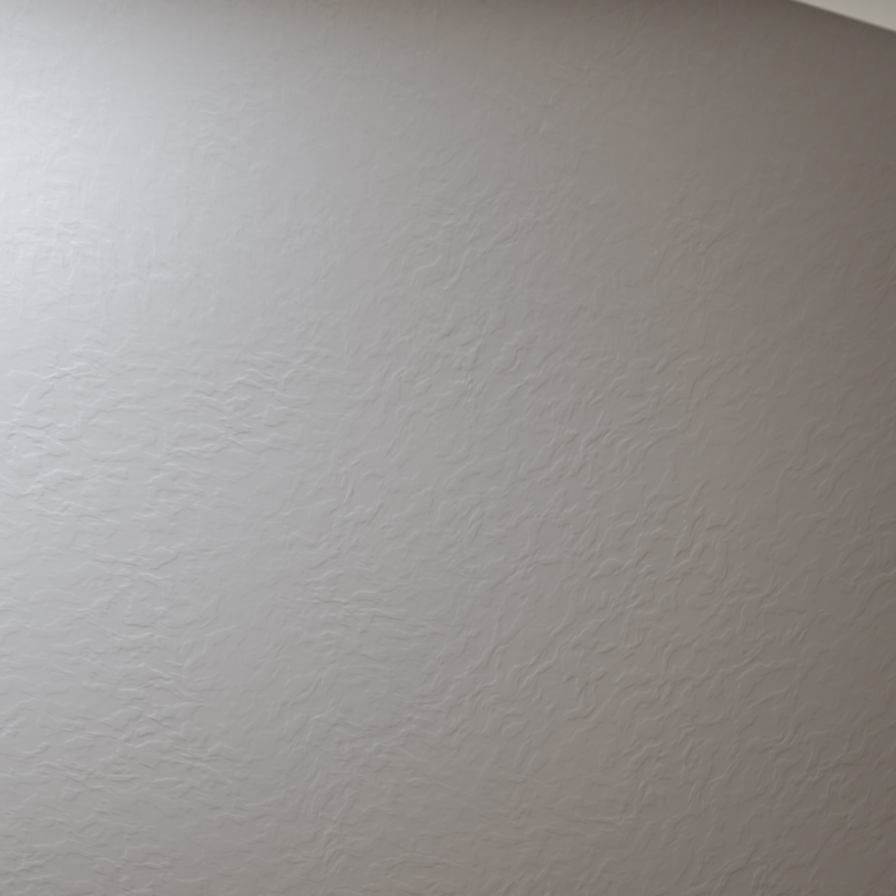
This texture is drawn by a Shadertoy shader. Its source:

```glsl
#define RELIEF_GAIN 0.068
#define RELIEF_STEP 0.0027
#define STREAK_SCALE 58.0
#define GRAIN_SCALE 120.0
#define LIGHT_DIR vec2(-0.5, 0.86)
#define SHADOW_TINT vec3(0.032, 0.0, -0.025)
#define GLOW_TINT vec3(-0.010, 0.0, 0.020)
#define CEILING_COLOR vec3(0.66, 0.64, 0.61)

vec2 gradientAt(ivec2 cell) {
    uint h = uint(cell.x) * 1597334673u ^ uint(cell.y) * 3812015801u;
    h = (h ^ (h >> 15)) * 2246822519u;
    h = (h ^ (h >> 13)) * 3266489917u;
    h ^= h >> 16;
    float angle = float(h & 65535u) / 65536.0 * 6.28318;
    return vec2(cos(angle), sin(angle));
}

float noise(vec2 p) {
    vec2 i = floor(p), f = p - i;
    vec2 u = f * f * f * (f * (f * 6.0 - 15.0) + 10.0);
    ivec2 c = ivec2(i);
    float a = dot(gradientAt(c), f);
    float b = dot(gradientAt(c + ivec2(1, 0)), f - vec2(1, 0));
    float d = dot(gradientAt(c + ivec2(0, 1)), f - vec2(0, 1));
    float e = dot(gradientAt(c + ivec2(1, 1)), f - vec2(1, 1));
    return mix(mix(a, b, u.x), mix(d, e, u.x), u.y);
}

float fbm(vec2 p) {
    float sum = 0.0, amp = 1.0;
    for (int i = 0; i < 3; i++) {
        sum += amp * noise(p);
        p = mat2(1.6, 1.2, -1.2, 1.6) * p + 17.3;
        amp *= 0.5;
    }
    return sum;
}

// Trowelled plaster: flat patches with ragged edges drawn out along one angle
float streaks(vec2 p, float angle) {
    float c = cos(angle), s = sin(angle);
    vec2 q = vec2(c * p.x + s * p.y, c * p.y - s * p.x);
    q *= STREAK_SCALE * vec2(0.55, 1.0);
    float n = fbm(q + 40.0 * angle);
    return smoothstep(-0.12, 0.24, n) * 0.6 + 0.5 * n;
}

float plasterHeight(vec2 p) {
    vec2 warp = vec2(noise(p * 27.0 + 3.0), noise(p * 27.0 + 51.0));
    vec2 q = p + 0.010 * warp;
    float sweep = 0.55 * noise(p * 5.0 + 9.0);
    float diagonal = smoothstep(0.15, 0.55, p.x + 0.25 * (p.y - 0.5) + sweep);
    float steep = smoothstep(0.5, 0.85, p.y + sweep);
    float h = mix(streaks(q, -0.15), streaks(q, 0.85), diagonal);
    h = mix(h, streaks(q, 2.0), 0.7 * steep);
    return h + 0.16 * noise(p * GRAIN_SCALE);
}

// Broad light: bright at the upper left, fading to the right, top and bottom
float wallLight(vec2 p) {
    float light = 0.765 - 0.27 * p.x - 0.06 * p.x * p.x;
    light -= (0.18 - 0.14 * p.x) * pow(max(1.0 - 2.0 * p.y, 0.0), 1.4);
    vec2 g = (p - vec2(0.0, 0.82)) / vec2(0.30, 0.21);
    light += 0.10 * exp(-dot(g, g));
    light -= 0.035 * p.x * smoothstep(0.4, 0.95, p.y);
    light -= (0.07 + 0.3 * p.x * (1.0 - p.x)) * exp((p.y - 1.0) / 0.07);
    return light;
}

void mainImage(out vec4 fragColor, in vec2 fragCoord) {
    vec2 uv = fragCoord / iResolution.xy;

    // Relief lit from the upper left, calmer in the glow and toward the dark side
    float slope = plasterHeight(uv) - plasterHeight(uv + RELIEF_STEP * LIGHT_DIR);
    float patches = 0.85 + 0.8 * noise(uv * 9.0 + 23.0);
    float calm = mix(1.0, 0.6, smoothstep(0.55, 1.0, uv.x));
    calm *= mix(1.0, 0.6, smoothstep(0.65, 0.95, uv.y));
    float light = wallLight(uv);
    light += RELIEF_GAIN * patches * calm * clamp(slope, -1.2, 0.9);

    // Pale ceiling wedge with a soft shadow under its edge
    float edge = uv.y - 1.0 + 0.31 * (uv.x - 0.885);
    light -= 0.03 * exp(-abs(edge) / 0.012) * smoothstep(0.7, 0.95, uv.x);
    vec3 wall = light + mix(SHADOW_TINT, GLOW_TINT, smoothstep(0.42, 0.82, light));
    vec3 ceiling = CEILING_COLOR - 1.5 * max(edge, 0.0);
    vec3 color = mix(wall, ceiling, smoothstep(-0.003, 0.004, edge));

    fragColor = vec4(clamp(color, 0.0, 1.0), 1.0);
}
```
